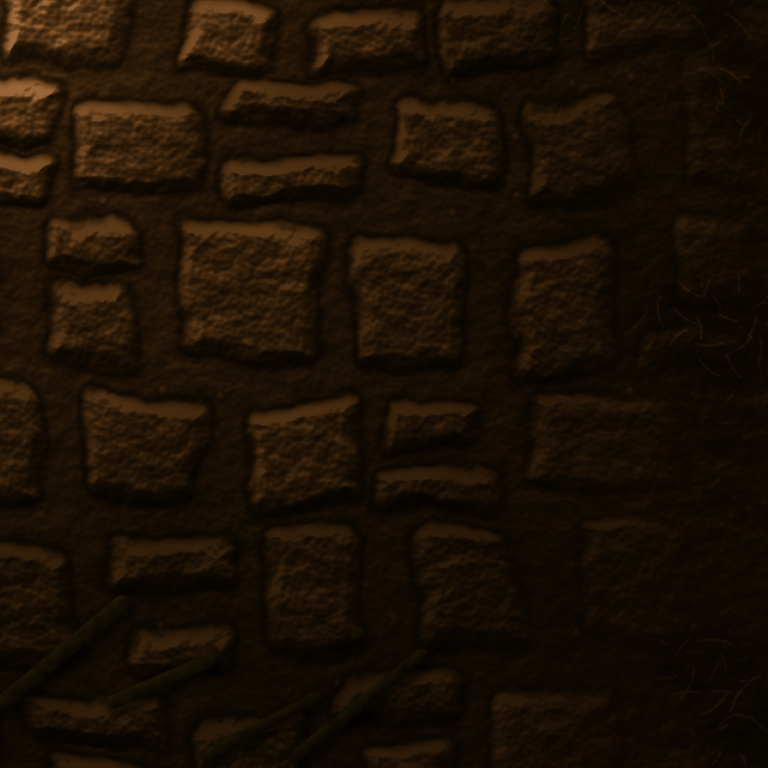
Write a WebGL 1 fragment shader that draws this texture.

```glsl
precision highp float;
// Old cobbles sunk in dark earth, lit by a warm glow from the upper left.
// Jittered rounded boxes and gradient noise form a height field; its slope
// gives the relief. Twigs, straw and pebbles are scattered over the top.
uniform vec2 u_resolution;

#define CELL 0.195          // size of one cobble cell
#define STONE_HEIGHT 0.016  // rise of the cobbles above the soil
#define STONE_GRAIN 0.0042  // roughness of cobbles
#define SOIL_GRAIN 0.0023   // roughness of soil
#define RELIEF 1.15         // strength of slope shading
#define SOIL_TONE 0.72      // soil brightness relative to stone
#define AMBIENT 0.072       // light far from the glow
#define GLOW 0.29           // light added at the glow
#define GLOW_FALLOFF 2.6
#define GLOW_POS vec2(0.03, 0.98)
#define LIGHT_DIR vec2(-0.34, 0.94)

vec2 hash2(vec2 p) {
  vec3 q = fract(p.xyx * vec3(0.1031, 0.1030, 0.0973));
  q += dot(q, q.yzx + 33.33);
  return fract((q.xx + q.yz) * q.zy);
}

float corner(vec2 cell, vec2 offset, vec2 f) {
  float a = 6.2832 * hash2(cell + offset + 91.0).x;
  return dot(vec2(cos(a), sin(a)), f - offset);
}

float noise(vec2 p) {
  vec2 c = floor(p), f = fract(p);
  vec2 u = f * f * f * (f * (f * 6.0 - 15.0) + 10.0);
  float low = mix(corner(c, vec2(0, 0), f), corner(c, vec2(1, 0), f), u.x);
  float high = mix(corner(c, vec2(0, 1), f), corner(c, vec2(1, 1), f), u.x);
  return 1.4 * mix(low, high, u.y);
}

float fbm(vec2 p) {
  return noise(p) + 0.55 * noise(p * 2.03 + 5.7) + 0.28 * noise(p * 4.1 + 11.3);
}

mat2 rotation(float a) { return mat2(cos(a), sin(a), -sin(a), cos(a)); }

// Nearest cobble: signed distance and its random tone
vec2 cobbles(vec2 p) {
  p += 0.035 * vec2(noise(p * 2.6 + 3.0), noise(p * 2.6 + 40.0));
  p += 0.012 * vec2(noise(p * 13.0), noise(p * 13.0 + 27.0));
  p += 0.004 * vec2(noise(p * 42.0), noise(p * 42.0 + 19.0));
  vec2 nearest = vec2(1.0, 0.5), q = p / CELL + 0.35;
  for (int j = -1; j <= 1; j++) {
    float row = floor(q.y) + float(j);
    float x = q.x + 5.0 * hash2(vec2(row, 7.0)).x;
    for (int i = -1; i <= 1; i++) {
      vec2 id = vec2(floor(x) + float(i), row);
      vec2 h = hash2(id + 20.0);
      float cut = h.x > 0.62 ? mix(0.36, 0.64, h.y) : 1.0;
      for (int k = 0; k < 2; k++) {
        float lo = k == 0 ? 0.0 : cut, hi = k == 0 ? cut : 1.0;
        if (hi - lo < 0.01) continue;
        vec2 r = hash2(id + 53.0 + 17.0 * float(k));
        vec2 s = hash2(id + 131.0 + 29.0 * float(k));
        vec2 room = 0.5 * vec2(1.0, hi - lo);
        vec2 size = room * (0.85 - 0.32 * r * r);
        vec2 centre = vec2(0.5, 0.5 * (lo + hi)) + (room - size) * (s - 0.5);
        vec2 local = rotation(0.24 * (s.y - 0.5)) * (vec2(x, q.y) - id - centre);
        vec2 e = abs(local) - size + 0.08;
        float d = length(max(e, 0.0)) + min(max(e.x, e.y), 0.0) - 0.08;
        if (d * CELL < nearest.x) nearest = vec2(d * CELL, s.x);
      }
    }
  }
  return nearest;
}

// Height of the ground, given the cobble distance and how exposed they are
float ground(vec2 p, float d, float exposed) {
  float top = (1.0 - smoothstep(-0.021, 0.006, d)) * exposed;
  return top * STONE_HEIGHT + mix(SOIL_GRAIN, STONE_GRAIN, top) * fbm(p * 31.0);
}

// Fallen twigs: distance to the bark and signed position across the twig
vec2 twigs(vec2 p) {
  vec2 nearest = vec2(1.0, 0.0);
  p += 0.006 * noise(p * 11.0 + 60.0);
  for (int i = 0; i < 4; i++) {
    float n = float(i);
    vec2 h = hash2(vec2(n, 77.0));
    vec2 q = rotation(-0.35 - 0.65 * h.y) * (p - vec2(0.08 + 0.13 * n, 0.04 + 0.17 * h.x));
    float width = 0.007 + 0.005 * h.x;
    float d = length(vec2(max(abs(q.x) - 0.06 - 0.08 * h.y, 0.0), q.y)) - width;
    if (d < nearest.x) nearest = vec2(d, q.y / width);
  }
  return nearest;
}

// Dry straw: coverage by short thin strokes
float straw(vec2 p) {
  float cover = 0.0;
  vec2 q = p * 30.0;
  for (int j = -1; j <= 1; j++) for (int i = -1; i <= 1; i++) {
    vec2 id = floor(q) + vec2(i, j), h = hash2(id + 211.0);
    vec2 v = rotation(6.2832 * h.x) * (q - id - h.yx);
    v.y += 0.3 * v.x * v.x;
    float d = length(vec2(max(abs(v.x) - 0.25 - 0.4 * h.y, 0.0), v.y));
    cover = max(cover, 1.0 - smoothstep(0.02, 0.085, d));
  }
  return cover;
}

void main() {
  vec2 p = gl_FragCoord.xy / min(u_resolution.x, u_resolution.y);
  float exposed = 1.0 - 0.85 * smoothstep(0.58, 0.98, p.x + 0.12 * noise(p * 4.0) - 0.2 * (p.y - 0.5));

  // Relief from the slope towards the light
  vec2 stone = cobbles(p), ahead = LIGHT_DIR * 0.002;
  float slope = (ground(p, stone.x, exposed)
    - ground(p + ahead, cobbles(p + ahead).x, exposed)) / 0.002;
  float top = (1.0 - smoothstep(-0.012, 0.004, stone.x)) * exposed;
  float tone = mix(SOIL_TONE, 0.88 + 0.26 * stone.y, top);
  tone *= exp(clamp(slope * RELIEF, -1.3, 0.6));
  float crevice = (stone.x - 0.005) / 0.006;
  tone *= 1.0 - 0.4 * exposed * exp(-crevice * crevice);
  tone *= 1.0 + 0.16 * noise(p * 7.0 + 15.0);

  // Pebbles on the soil
  vec2 id = floor(p * 13.0), h = hash2(id + 301.0);
  float pebble = length(fract(p * 13.0) - 0.25 - 0.5 * h) / 13.0;
  tone += step(0.8, h.x) * 0.45 * (1.0 - smoothstep(0.002, 0.006, pebble)) * (1.0 - top);

  // Straw in patches on the bare earth
  float litter = smoothstep(0.05, 0.4, noise(p * 4.5 + 31.0)) * smoothstep(0.6, 0.85, p.x);
  tone *= mix(1.0, 0.6 + 0.95 * straw(p), litter * 0.75);

  // Twigs with a soft shadow
  vec2 twig = twigs(p);
  float bark = 1.0 - smoothstep(-0.001, 0.0015, twig.x);
  tone *= 0.5 + 0.5 * smoothstep(-0.004, 0.014, twigs(p + vec2(-0.004, 0.008)).x);
  float barkTone = 0.8 + 0.4 * twig.y + 0.3 * noise(p * 75.0);
  tone = mix(tone, max(barkTone, 0.25), bark);

  // Warm light and colour
  float glow = AMBIENT + GLOW * exp(-GLOW_FALLOFF * distance(p, GLOW_POS));
  float v = tone * glow * (1.0 + 0.12 * noise(p * 3.0 + 8.0));
  vec3 color = v * vec3(1.0, 0.56 + 0.17 * v, 0.1 + 0.45 * v);
  color *= mix(vec3(1.0), vec3(0.86, 1.12, 0.85), bark);
  gl_FragColor = vec4(color, 1.0);
}
```
